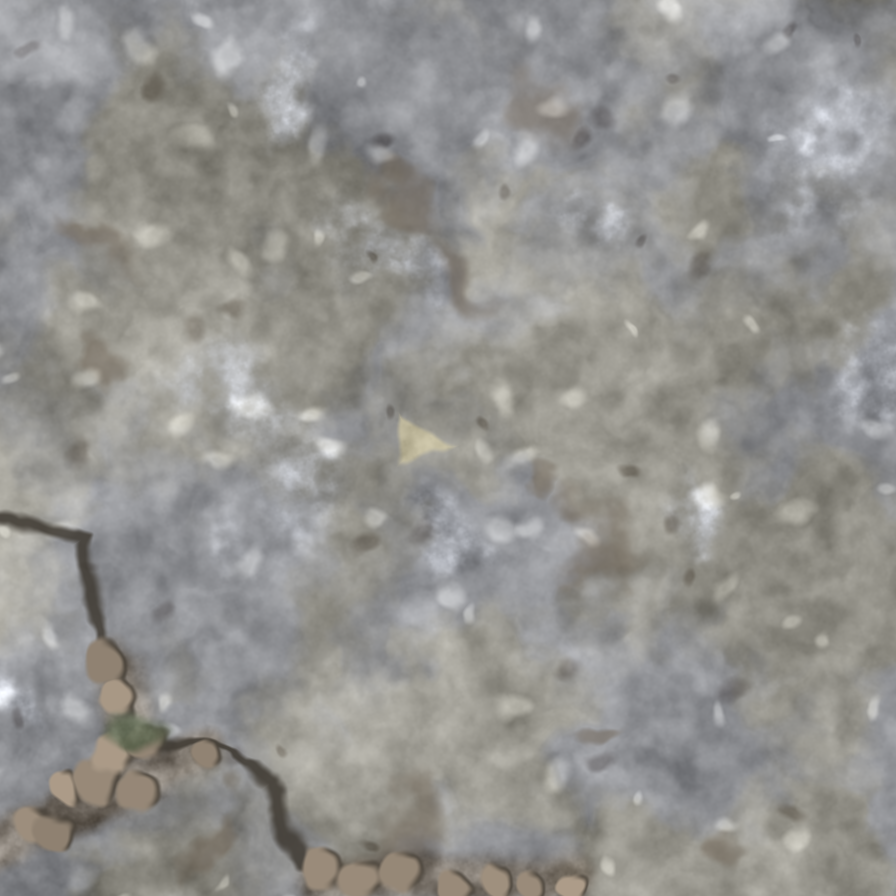
Write a WebGL 2 fragment shader that draws this texture.

```glsl
#version 300 es
precision highp float;

#define BASE_TONE 0.568
#define MOTTLE 0.25
#define GRIT 0.20
#define QUARTZ_DENSITY 5.5
#define SPECK_DENSITY 21.0
#define PEBBLE_DENSITY 21.0
#define CRACK_WIDTH 0.008
#define RUBBLE_WIDTH 0.026

uniform vec2 u_resolution;
out vec4 fragColor;

const vec3 QUARTZ = vec3(0.71, 0.725, 0.76);
const vec3 CREAM = vec3(0.77, 0.74, 0.62);
const vec3 STAIN = vec3(0.43, 0.385, 0.33);
const vec3 SOIL = vec3(0.46, 0.42, 0.37);
const vec3 PEBBLE = vec3(0.63, 0.57, 0.50);
const vec3 SHADOW = vec3(0.24, 0.22, 0.19);
const vec3 MOSS = vec3(0.36, 0.40, 0.31);

vec2 hash2(vec2 p) {
  vec3 q = fract(p.xyx * vec3(0.1031, 0.1030, 0.0973));
  q += dot(q, q.yzx + 33.33);
  return fract((q.xx + q.yz) * q.zy);
}

float noise(vec2 p) {
  vec2 i = floor(p), f = fract(p);
  f = f * f * f * (f * (f * 6.0 - 15.0) + 10.0);
  float low = mix(hash2(i).x, hash2(i + vec2(1, 0)).x, f.x);
  float high = mix(hash2(i + vec2(0, 1)).x, hash2(i + vec2(1, 1)).x, f.x);
  return mix(low, high, f.y);
}

float fbm(vec2 p) {
  float sum = 0.0, weight = 0.533;
  for (int i = 0; i < 4; i++) {
    sum += weight * noise(p);
    p = mat2(1.6, 1.2, -1.2, 1.6) * p + 17.3;
    weight *= 0.5;
  }
  return sum;
}

float segment(vec2 p, vec2 a, vec2 b) {
  vec2 d = b - a;
  return length(p - a - d * clamp(dot(p - a, d) / dot(d, d), 0.0, 1.0));
}

// Soft, stretched blobs on a jittered grid
float scatter(vec2 p, float density, float chance, float size) {
  vec2 g = p * density, cell = floor(g);
  float cover = 0.0;
  for (int y = -1; y <= 1; y++)
    for (int x = -1; x <= 1; x++) {
      vec2 id = cell + vec2(x, y);
      vec2 rnd = hash2(id + 57.0);
      vec2 d = g - id - hash2(id);
      float c = cos(rnd.y * 40.0), s = sin(rnd.y * 40.0);
      d = mat2(c, s, -s, c) * d * vec2(0.85, 1.35);
      float r = length(d) / (size * (0.5 + rnd.y));
      cover = max(cover, step(rnd.x, chance) * (1.0 - smoothstep(0.3, 1.0, r)));
    }
  return cover;
}

float crackDistance(vec2 p) {
  const vec2 path[6] = vec2[6](vec2(-0.02, 0.43), vec2(0.10, 0.39), vec2(0.115, 0.30),
                               vec2(0.15, 0.18), vec2(0.30, 0.13), vec2(0.345, 0.04));
  float d = 1.0;
  for (int i = 0; i < 5; i++) d = min(d, segment(p, path[i], path[i + 1]));
  return d;
}

float rubbleDistance(vec2 p) {
  float d = segment(p, vec2(-0.02, 0.05), vec2(0.22, 0.16));
  d = min(d, segment(p, vec2(0.36, 0.02), vec2(0.64, 0.02)));
  return min(d, segment(p, vec2(0.13, 0.26), vec2(0.15, 0.17)));
}

// Rounded pebbles with a shaded right side, kept inside the rubble
vec3 addPebbles(vec3 color, vec2 p) {
  vec2 g = p * PEBBLE_DENSITY, cell = floor(g);
  for (int y = -1; y <= 1; y++)
    for (int x = -1; x <= 1; x++) {
      vec2 id = cell + vec2(x, y);
      vec2 center = id + 0.2 + 0.6 * hash2(id + 9.0), rnd = hash2(id + 31.0);
      vec2 d = g - center;
      float r = length(d) / (0.36 + 0.22 * rnd.x);
      float inside = step(rubbleDistance(center / PEBBLE_DENSITY), RUBBLE_WIDTH);
      float side = smoothstep(-0.1, 0.7, dot(d, vec2(0.95, 0.3)) / (length(d) + 0.01));
      vec3 tone = PEBBLE * (0.88 + 0.2 * rnd.y);
      tone = mix(tone, SHADOW, 0.85 * side * smoothstep(0.55, 0.95, r));
      color = mix(color, tone, inside * (1.0 - smoothstep(0.8, 1.1, r)));
    }
  return color;
}

void main() {
  vec2 p = gl_FragCoord.xy / u_resolution.y;
  vec2 wobble = vec2(fbm(p * 13.0 + 3.0), fbm(p * 13.0 + 41.0)) - 0.5;
  vec2 ripple = vec2(noise(p * 48.0 + 7.0), noise(p * 48.0 + 71.0)) - 0.5;
  vec2 q = p + 0.11 * wobble + 0.012 * ripple;
  float grit = fbm(p * 38.0 + 5.0) - 0.5;

  // Mottled stone, drifting between cool and warm grey
  float tone = BASE_TONE + MOTTLE * (fbm(q * 5.0 + 11.0) - 0.5);
  tone += MOTTLE * 0.8 * (fbm(q * 14.0 + 23.0) - 0.5) + GRIT * grit;
  float warmth = smoothstep(0.40, 0.66, fbm(q * 5.5 + 67.0));
  vec3 color = tone + mix(vec3(-0.006, 0.0, 0.016), vec3(0.008, 0.0, -0.034), warmth);

  // Pale quartz patches, brown stains and small specks
  float quartz = scatter(q + 3.0, QUARTZ_DENSITY, 0.38, 0.36);
  color = mix(color, QUARTZ + 0.5 * grit, quartz * (0.45 + 1.2 * grit + 0.2 * ripple.x));
  color = mix(color, STAIN, 0.5 * scatter(q + 8.0, 8.0, 0.13, 0.36));
  vec2 s = p + 0.02 * wobble + 0.008 * ripple;
  color += vec3(0.15, 0.15, 0.145) * scatter(s + 5.0, SPECK_DENSITY, 0.16, 0.36);
  color -= vec3(0.11, 0.12, 0.125) * scatter(s + 13.0, SPECK_DENSITY, 0.08, 0.34);

  // One cream chip
  vec2 chip = s - vec2(0.468, 0.505);
  float chipEdge = max(abs(chip.y) + 0.55 * chip.x, -chip.x);
  color = mix(color, CREAM + 0.3 * grit, 0.9 * (1.0 - smoothstep(0.014, 0.023, chipEdge)));

  // Soil, broken crack, moss and pebbles
  float soil = 1.0 - smoothstep(0.012, 0.038, rubbleDistance(s));
  color = mix(color, SOIL + 0.6 * grit, 0.75 * soil);
  float width = CRACK_WIDTH * (0.4 + 1.2 * noise(p * 17.0 + 2.0));
  float crack = 1.0 - smoothstep(0.3 * width, 1.6 * width, crackDistance(p + 0.05 * wobble));
  color = mix(color, SHADOW, 0.85 * crack);
  color = addPebbles(color, s);
  float moss = 1.0 - smoothstep(0.016, 0.034, length((s - vec2(0.15, 0.185)) * vec2(0.8, 1.2)));
  color = mix(color, MOSS + 0.3 * grit, 0.85 * moss);

  fragColor = vec4(clamp(color, 0.0, 1.0), 1.0);
}
```
